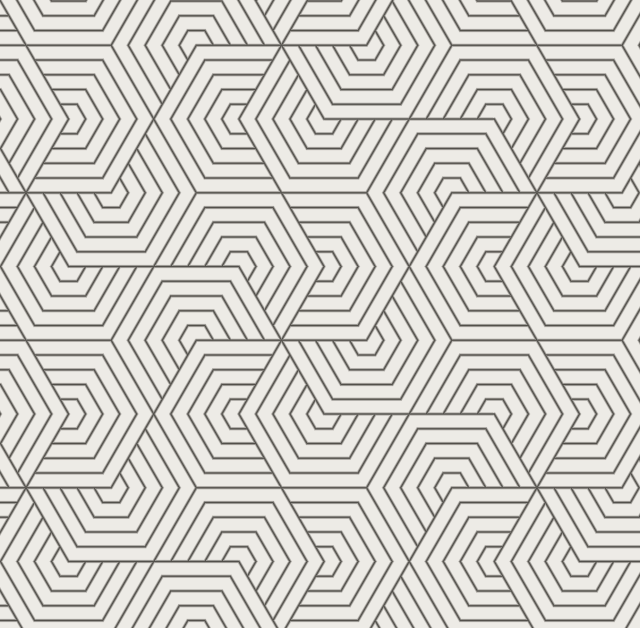
Reproduce this pattern procedurally as a Shadertoy shader.

```glsl
// Concentric line hexagons overlapping in six-armed pinwheels on a triangular lattice
#define HEX_RADIUS 0.13305            // hexagon circumradius, in canvas widths
#define PINWHEEL_CENTER vec2(0.4398, 0.4496)
#define RINGS 5.0                     // nested outlines per hexagon
#define LINE_HALF_WIDTH 0.0016        // in canvas widths
#define LINE_SOFTNESS 0.00205
#define PAPER vec3(0.93, 0.92, 0.90)
#define INK vec3(0.30, 0.29, 0.27)

const float SECTOR = 1.04719755;      // 60 degrees
const float APOTHEM = 0.8660254;      // of a hexagon with unit circumradius

// Flat-topped hexagonal norm: equals APOTHEM on the unit hexagon
float hexNorm(vec2 p) {
    p = abs(p);
    return max(p.y, APOTHEM * p.x + 0.5 * p.y);
}

// Offset from the nearest pinwheel center
vec2 nearestPinwheel(vec2 p) {
    vec2 period = vec2(6.0, 4.0 * APOTHEM);
    vec2 a = mod(p + 0.5 * period, period) - 0.5 * period;
    vec2 b = mod(p, period) - 0.5 * period;
    return dot(a, a) < dot(b, b) ? a : b;
}

// Turn any direction into the first 60 degree sector
vec2 foldSector(vec2 p) {
    float turn = floor(atan(p.y, p.x) / SECTOR) * SECTOR;
    float c = cos(turn), s = sin(turn);
    return vec2(c * p.x + s * p.y, c * p.y - s * p.x);
}

float ringDistance(float norm) {
    float spacing = APOTHEM / RINGS;
    float ring = clamp(round(norm / spacing), 1.0, RINGS);
    return abs(norm - ring * spacing);
}

float segmentDistance(vec2 p, vec2 end) {
    return length(p - end * clamp(dot(p, end) / dot(end, end), 0.0, 1.0));
}

// Distance to the nearest line, in hexagon radii
float lineDistance(vec2 p) {
    p = foldSector(nearestPinwheel(p));
    vec2 upperCenter = vec2(0.5, APOTHEM);
    vec2 lowerCenter = vec2(1.0, 0.0);
    float upper = hexNorm(p - upperCenter);
    float lower = hexNorm(p - lowerCenter);

    // The upper hexagon hides the lower one
    float d = ringDistance(upper < APOTHEM ? upper : lower);
    d = min(d, abs(upper - APOTHEM));

    // Pinwheel arm shared with the next sector
    return min(d, segmentDistance(p, upperCenter));
}

void mainImage(out vec4 fragColor, in vec2 fragCoord) {
    vec2 uv = fragCoord / iResolution.x;
    float d = lineDistance((uv - PINWHEEL_CENTER) / HEX_RADIUS) * HEX_RADIUS;
    float soft = max(LINE_SOFTNESS, 0.7 / iResolution.x);
    float ink = 1.0 - smoothstep(LINE_HALF_WIDTH - soft, LINE_HALF_WIDTH + soft, d);
    fragColor = vec4(mix(PAPER, INK, ink), 1.0);
}
```
